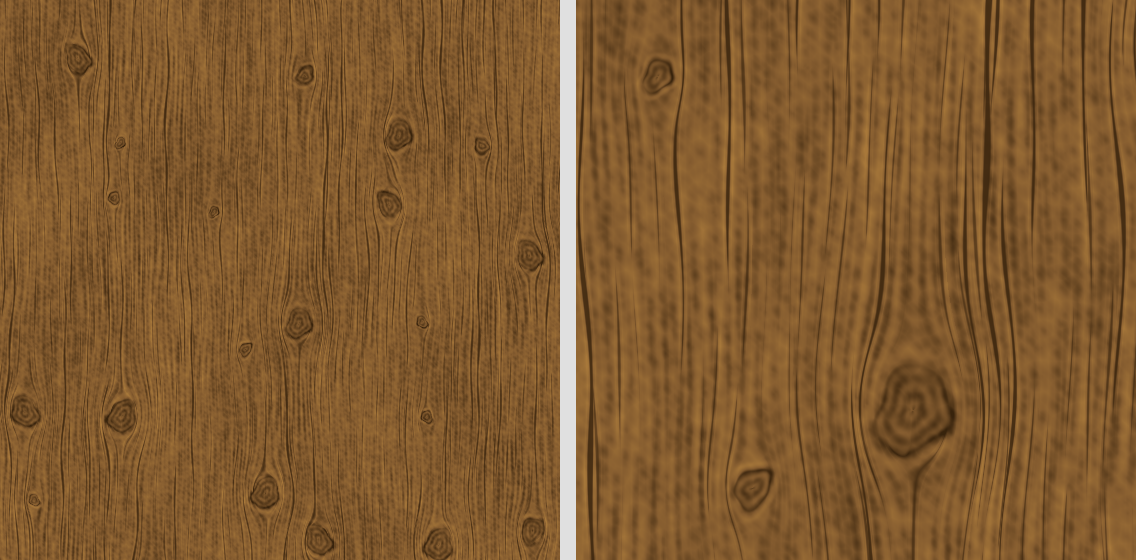
Left: the whole. Right: its middle third, enlarged.
Give the GLSL for this texture, as a Shadertoy shader.

```glsl
#define DARK vec3(0.33, 0.22, 0.10)
#define MID vec3(0.52, 0.36, 0.185)
#define LIGHT vec3(0.63, 0.45, 0.22)
#define KNOT_GRID 6.0
#define KNOT_SHARE 0.62
#define FIBRE_CONTRAST 1.0
#define MOTTLE_CONTRAST 0.65
#define CRACK_DEPTH 1.45
#define EDGE_GLOW 0.6

vec2 hash2(vec2 p) {
    vec3 q = fract(p.xyx * vec3(0.1031, 0.1030, 0.0973));
    q += dot(q, q.yzx + 33.33);
    return fract((q.xx + q.yz) * q.zy);
}

// Distance to the nearest scattered point, centred on zero
float cellular(vec2 p) {
    vec2 cell = floor(p), f = fract(p);
    float nearest = 2.0;
    for (int j = -1; j <= 1; j++)
    for (int i = -1; i <= 1; i++) {
        vec2 o = vec2(i, j);
        vec2 d = o + hash2(cell + o) - f;
        nearest = min(nearest, dot(d, d));
    }
    return sqrt(nearest) - 0.46;
}

// Tapered splits along the grain: x = dark core, y = bright lips
vec2 cracks(vec2 g, float columns, float len, float halfWidth, float px) {
    float column = floor(g.x * columns);
    float t = g.y / len + 7.0 * hash2(vec2(column, columns)).x;
    vec2 rnd = hash2(vec2(column, floor(t) + columns * 3.0));
    float x = (fract(g.x * columns) - mix(0.25, 0.75, rnd.x)) / columns;
    x += halfWidth * 0.8 * sin(g.y * 38.0 + rnd.x * 40.0);
    float along = 2.0 * fract(t) - 1.0;
    float taper = (1.0 - along * along) * smoothstep(0.3, 0.95, rnd.y);
    taper *= 0.75 + 0.25 * sin(g.y * 61.0 + rnd.y * 50.0);
    float gap = abs(x) - halfWidth * taper;
    float fade = smoothstep(0.0, 0.3, taper);
    float core = smoothstep(px, -px, gap) * fade;
    float lips = exp(-abs(gap - 0.0016) / 0.0011) * fade * (1.0 - core);
    return vec2(core, lips);
}

// Bends the grain around knots; knot = (scaled distance, seed, angle)
float bendGrain(vec2 p, out vec3 knot) {
    float u = p.x;
    vec2 cell = floor(p * KNOT_GRID);
    knot = vec3(9.0, 0.0, 0.0);
    for (int j = -1; j <= 1; j++)
    for (int i = -1; i <= 1; i++) {
        vec2 id = cell + vec2(i, j);
        vec2 kind = hash2(id + 71.0);
        if (kind.x > KNOT_SHARE) continue;
        vec2 d = p - (id + 0.12 + 0.76 * hash2(id + 19.0)) / KNOT_GRID;
        float r = mix(0.007, 0.025, kind.y * kind.y);
        vec2 e = d * vec2(1.0, 0.6);
        float push = 1.3 * r * r / (dot(e, e) + 0.35 * r * r);
        u -= d.x * push * exp(-dot(d, d) * 130.0);
        // Leaning, uneven oval
        d.x += d.y * (kind.x - 0.3) * 1.2;
        float a = atan(d.y, d.x);
        float q = length(d * vec2(1.0, 0.85)) / r;
        q *= 1.0 + 0.09 * sin(3.0 * a + kind.y * 20.0) + 0.05 * sin(5.0 * a);
        if (q < knot.x) knot = vec3(q, kind.y, a);
    }
    return u + 0.004 * sin(p.y * 7.0 + p.x * 9.0)
             + 0.0015 * sin(p.y * 23.0 - p.x * 31.0);
}

void mainImage(out vec4 fragColor, in vec2 fragCoord) {
    vec2 p = fragCoord / iResolution.y;
    float px = 1.0 / iResolution.y;
    vec3 knot;
    vec2 g = vec2(bendGrain(p, knot), p.y);

    // Fibres: cells stretched along the grain
    float fibre = cellular(g * vec2(170.0, 9.0)) * 0.9
                + cellular(g * vec2(75.0, 3.5) + 40.0) * 0.6;
    float tone = 0.04 + FIBRE_CONTRAST * fibre;

    // Wavy growth lines in patches
    float patches = sin(p.x * 13.0 + 2.0 * sin(p.y * 8.0))
                  * sin(p.y * 11.0 + 2.0 * sin(p.x * 7.0));
    float growth = sin(g.x * 620.0 + 5.0 * sin(g.x * 41.0 + p.y * 6.0)
                 + 2.5 * sin(p.y * 19.0 + g.x * 23.0));
    tone += 0.32 * growth * smoothstep(-0.1, 0.7, patches);

    // Worn speckle, slanted scuffs and broad stains
    vec2 slant = vec2(p.x + p.y, p.y - p.x);
    float mottle = cellular(p * 115.0) + 0.6 * cellular(p * 38.0 + 9.0)
                 + 0.6 * cellular(slant * vec2(130.0, 24.0));
    tone += MOTTLE_CONTRAST * mottle;
    tone += 0.10 * sin(p.x * 17.0 + 3.0 * sin(p.y * 5.0))
          + 0.08 * sin(p.y * 14.0 - 2.0 * sin(p.x * 12.0));

    // Long, medium and short cracks
    vec2 split = cracks(g, 22.0, 0.62, 0.0021, px);
    split = max(split, cracks(g + 3.1, 43.0, 0.27, 0.0015, px));
    split = max(split, cracks(g + 5.7, 78.0, 0.12, 0.0010, px) * 0.75);
    tone += EDGE_GLOW * split.y;
    tone = mix(tone, -CRACK_DEPTH, split.x * 0.9);

    // Knots: ringed heart, dark rim, bright collar
    float q = knot.x;
    float rings = sin(q * mix(7.0, 17.0, knot.y) + sin(knot.z * 2.0 + knot.y * 9.0));
    float heart = -0.5 + 0.35 * rings + 0.6 * mottle + 0.3 * fibre;
    tone = mix(tone, heart, 0.9 * smoothstep(1.08, 0.92, q));
    float rim = exp(-pow((q - 1.0) / 0.13, 2.0));
    tone -= rim * (0.55 + 0.35 * sin(knot.z + knot.y * 30.0));
    tone += 0.45 * exp(-pow((q - 1.32) / 0.16, 2.0));

    tone = clamp(tone, -1.6, 1.25);
    vec3 color = tone < 0.0 ? mix(MID, DARK, -tone) : mix(MID, LIGHT, tone);
    fragColor = vec4(color, 1.0);
}
```
